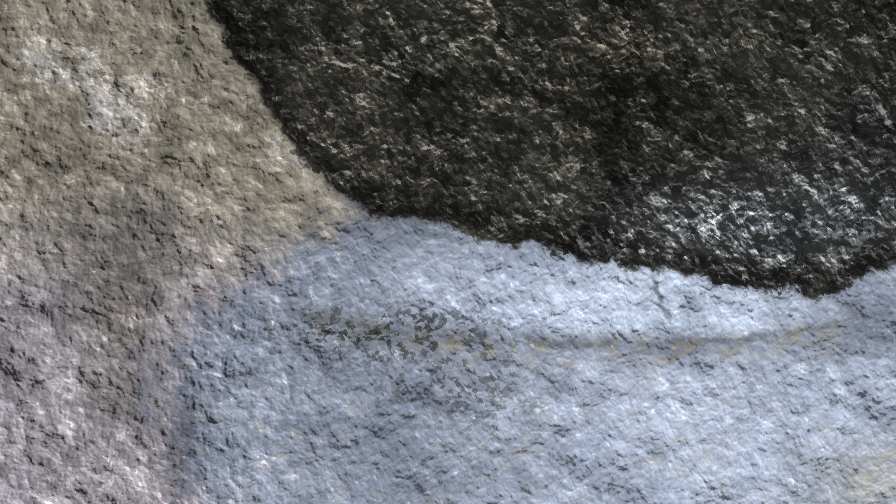
Reproduce this texture procedurally as a Shadertoy shader.

```glsl
// Weathered cave wall: dark wet overhang above a pale blue ledge, tan rock at the left
vec2 hash22(vec2 c) {
    vec3 q = fract(c.xyx * vec3(.1031, .1030, .0973));
    q += dot(q, q.yzx + 33.33);
    return fract((q.xx + q.yz) * q.zy);
}

// Distance to the nearest scattered point, and that point's random tone
vec2 cellular(vec2 p) {
    vec2 id = floor(p), f = fract(p), best = vec2(4.0, 0.0);
    for (int j = -1; j <= 1; j++)
        for (int i = -1; i <= 1; i++) {
            vec2 o = vec2(i, j), h = hash22(id + o), r = o + h - f;
            float d = dot(r, r);
            if (d < best.x) best = vec2(d, fract(h.x * 7.3 + h.y * 11.7));
        }
    return vec2(sqrt(best.x), best.y);
}

// Layered sines for slow drifting variation, about -1 to 1
float drift(vec2 p) {
    float sum = 0.0, amp = .5;
    for (int i = 0; i < 4; i++) {
        sum += amp * sin(p.x + 1.7 * sin(p.y * .8 + float(i))) * cos(p.y - .6 * p.x);
        p = mat2(1.5, 1.1, -1.1, 1.5) * p + 2.3;
        amp *= .65;
    }
    return sum;
}

float rockHeight(vec2 p) {
    p += .012 * vec2(drift(p * 17.0), drift(p.yx * 19.0 + 4.0));
    float sum = 0.0, amp = .42;
    for (int i = 0; i < 5; i++) {
        sum += amp * (.5 - cellular(p * 8.0).x);
        p = mat2(1.62, 1.1, -1.1, 1.62) * p + 3.7;
        amp *= .62;
    }
    return sum;
}

// Angular grains of three sizes, stretched along the slanting bedding
float flakes(vec2 p) {
    p = mat2(.85, .55, -.5, .85) * p + .006 * vec2(drift(p * 50.0), drift(p.yx * 45.0));
    vec2 s = vec2(.75, 1.25);
    return cellular(p * s * 30.0).y * .7 + cellular(p * s * 66.0 + 9.0).y
         + cellular(p * s * 130.0 + 5.0).y * 1.1 - 1.4;
}

float blob(vec2 p, vec2 center, vec2 size) {
    vec2 q = (p - center) / size;
    return exp(-dot(q, q));
}

// Lower rim of the overhang
float rimHeight(float x) {
    float left = max(.787 - x, 0.0), right = max(x - 1.45, 0.0);
    return .572 - .2 * (x - .787) + 2.5 * left * left + .85 * right * right;
}

void mainImage(out vec4 fragColor, in vec2 fragCoord) {
    vec2 p = fragCoord / iResolution.y;
    p.x += .5 * (16.0 / 9.0 - iResolution.x / iResolution.y);

    float height = rockHeight(p);
    vec2 toLight = mix(vec2(.0032, .0026), vec2(.0012, .004), smoothstep(.3, .8, p.x));
    float light = clamp(22.0 * (height - rockHeight(p + toLight)), -2.5, 2.5);
    float slow = drift(p * 9.0), fine = drift(p * 42.0), grain = flakes(p);

    float rim = (p.y - rimHeight(p.x)) * mix(.65, 1.0, smoothstep(.4, .8, p.x));
    rim += .07 * height + .01 * fine + .012 * grain;
    float ledge = p.y - .328 - .17 * (p.x - 1.2) * (p.x - 1.2) + .01 * slow + .008 * fine;

    // Blue-grey stone with the bright band above the ledge
    vec3 blue = mix(vec3(.53, .56, .625), vec3(.66, .70, .78), smoothstep(.7, 1.35, p.x));
    float band = smoothstep(-.01, .03, ledge) * smoothstep(.68, 1.1, p.x)
               * (1.0 - smoothstep(1.5, 1.7, p.x));
    blue = mix(blue, vec3(.73, .78, .865), band * .85);
    blue *= 1.0 - .2 * smoothstep(-.1, -.01, rim) * (1.0 - smoothstep(.95, 1.3, p.x));
    blue *= 1.0 - .25 * blob(p, vec2(1.72, .37), vec2(.13, .09));
    blue += .06 * slow + .03 * fine;

    // Shadow under the ledge and ochre stains
    float under = smoothstep(.5, .65, p.x) * (1.0 - smoothstep(1.6, 1.75, p.x));
    blue *= 1.0 - under * .3 * exp(-pow((ledge + .01) / .009, 2.0)) * smoothstep(-.6, .3, slow + grain);
    blue *= 1.0 - .2 * blob(p, vec2(1.36, .31), vec2(.2, .025));
    float ochre = under * exp(-pow((ledge + .025) / .03, 2.0)) * smoothstep(-.3, .8, fine + grain)
                + blob(p, vec2(1.73, .04), vec2(.12, .07)) * .7
                + .5 * smoothstep(.3, .9, fine + .5 * grain) * smoothstep(.35, .1, p.y);
    blue = mix(blue, vec3(.55, .52, .44), .6 * clamp(ochre, 0.0, 1.0));

    // Dark gritty patch
    float grit = blob(p, vec2(.74, .345), vec2(.22, .05)) + .65 * blob(p, vec2(.9, .24), vec2(.17, .1));
    float speck = cellular(p * 75.0 + fine).y + .5 * cellular(p * 130.0).y;
    blue *= 1.0 - .12 * grit;
    blue = mix(blue, vec3(.24, .25, .24), min(grit, 1.0) * .8 * smoothstep(.85, 1.15, speck - .15 * light));

    // Tan rock fading to lavender near the floor
    vec3 ground = mix(vec3(.58, .56, .59), vec3(.51, .49, .445), smoothstep(.3, .7, p.y + .08 * slow));
    ground = mix(ground, vec3(.43, .41, .39), .7 * blob(p, vec2(.24, .45), vec2(.12, .32)));
    ground = mix(ground, vec3(.57, .55, .48), .5 * blob(p, vec2(.56, .66), vec2(.13, .13)));
    ground = mix(ground, vec3(.63, .62, .63), .6 * smoothstep(.15, .7, slow + .3 * grain));
    ground *= 1.0 + .16 * slow + .14 * fine;
    float tanReach = .38 + .34 * smoothstep(.3, .62, p.y) + .07 * slow + .05 * fine + .06 * grain;
    vec3 color = mix(ground, blue, smoothstep(-.09, .09, p.x - tanReach));
    color *= 1.0 - .2 * blob(p, vec2(.36, .1), vec2(.035, .16));

    // Relief, grain and dark pits on the pale stone
    float rough = mix(1.0, .66, smoothstep(.35, .8, p.x));
    color *= 1.0 + rough * (.16 * light + .19 * grain) + .25 * height;
    color *= 1.0 - .4 * rough * smoothstep(.9, 1.9, -light - .5 * grain - .4 * slow);
    float notch = abs(p.x - 1.31 - .35 * (.41 - p.y) + .012 * fine);
    color *= 1.0 - .35 * smoothstep(.009, .0, notch) * smoothstep(.06, .02, abs(p.y - .41));
    color += .1 * smoothstep(.6, 1.1, grain) * smoothstep(.0, 1.0, light);

    // Dark overhang with broken glints and a wet blue sheen
    float sheen = blob(p, vec2(1.5, .55), vec2(.34, .1)) + .4 * blob(p, vec2(1.72, .68), vec2(.25, .2));
    float glint = max(.75 * light + .9 * grain + .3, 0.0);
    vec3 dark = vec3(.13, .128, .117) * (1.0 + .4 * slow + .6 * height + .35 * grain);
    dark += vec3(.084, .082, .074) * glint * (1.0 + .5 * slow);
    dark += vec3(.21, .235, .275) * sheen * (.3 + .6 * glint);
    dark += vec3(.08, .075, .06) * blob(p, vec2(1.2, .85), vec2(.1, .1)) * glint;
    dark += vec3(.06, .06, .055) * blob(p, vec2(.88, .93), vec2(.2, .12)) * (.4 + glint);
    dark += .15 * smoothstep(1.0, 1.9, glint);
    dark *= 1.0 - .45 * blob(p, vec2(1.2, .72), vec2(.04, .12));
    dark *= 1.0 - .35 * exp(-pow((rim - .02) / .025, 2.0));
    color = mix(color, dark, smoothstep(-.011, .011, rim));

    fragColor = vec4(clamp(color, 0.0, 1.0), 1.0);
}
```
